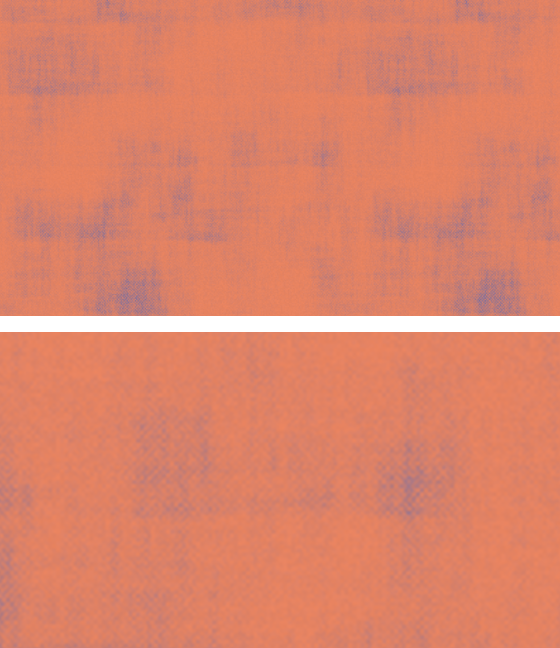
Top, the full canvas; bottom, a detail of the centre.
This texture is drawn by a Shadertoy shader. Its source:

```glsl
const float TAU = 6.2831853;
const float REPEAT_WIDTH = 1.135;  // cloth repeat, in canvas heights
const vec3 ORANGE = vec3(0.915, 0.515, 0.373);
const vec3 VIOLET = vec3(0.450, 0.430, 0.640);

float hash(vec2 p) {
    vec3 q = fract(p.xyx * 0.1031);
    q += dot(q, q.yzx + 33.33);
    return fract((q.x + q.y) * q.z);
}

// Value noise whose columns repeat after the given period
float noise(vec2 p, float period) {
    vec2 cell = floor(p);
    vec2 f = fract(p);
    f = f * f * (3.0 - 2.0 * f);
    float left = mod(cell.x, period);
    float right = mod(cell.x + 1.0, period);
    float low = mix(hash(vec2(left, cell.y)), hash(vec2(right, cell.y)), f.x);
    float high = mix(hash(vec2(left, cell.y + 1.0)), hash(vec2(right, cell.y + 1.0)), f.x);
    return mix(low, high, f.y);
}

// Noise with a whole number of columns per repeat
float clothNoise(vec2 cloth, float columns, float rows, float seed) {
    return noise(vec2(cloth.x * columns, cloth.y * rows + seed), columns);
}

float clouds(vec2 cloth, float columns, float rows) {
    float sum = 0.0;
    float weight = 0.5;
    for (int i = 0; i < 4; i++) {
        sum += weight * clothNoise(cloth, columns, rows, 17.0 + 31.0 * float(i));
        columns *= 2.0;
        rows *= 2.0;
        weight *= 0.5;
    }
    return sum / 0.9375;
}

// Stains that end abruptly at the bottom and fade upwards
float bandStains(vec2 cloth, float rows) {
    float height = cloth.y * rows + 0.08 * clothNoise(cloth, 5.0, 1.0, 83.0);
    float f = fract(height);
    float strength = noise(vec2(cloth.x * 7.0, floor(height) + 140.0), 7.0);
    return strength * (1.0 - f) * smoothstep(0.0, 0.1, f);
}

// Average share of violet ink, levelling off in the darkest stains
float inkCover(vec2 cloth) {
    float wear = 1.3 * (clouds(cloth, 5.0, 4.0) - 0.5);
    wear += 0.45 * (bandStains(cloth, 4.3) - 0.24);
    wear += 0.20 * (clothNoise(cloth, 32.0, 4.0, 211.0) - 0.5);
    wear += 0.22 * (clothNoise(cloth, 110.0, 9.0, 257.0) - 0.5);
    wear += 0.16 * (clothNoise(cloth, 190.0, 30.0, 401.0) - 0.5);
    wear += 0.18 * (clothNoise(cloth, 9.0, 90.0, 307.0) - 0.5);
    wear += 0.05 * cos(TAU * (cloth.x - 0.46));
    float cover = 0.107 * exp(4.4 * wear);
    return cover / (1.0 + 1.2 * cover);
}

// Staggered thread crossings, faded when finer than the pixels
float weave(vec2 p, float threads) {
    vec2 wave = cos(TAU * threads * p * vec2(1.0, 0.93));
    float fade = 1.0 - smoothstep(0.42, 0.55, threads / iResolution.y);
    return wave.x * wave.y * fade;
}

void mainImage(out vec4 fragColor, in vec2 fragCoord) {
    vec2 p = fragCoord / iResolution.y;
    vec2 cloth = vec2(p.x / REPEAT_WIDTH, p.y);

    // Ink gathers in the weave and breaks into specks
    float speck = noise(p * 250.0, 4096.0) - 0.5;
    float ink = inkCover(cloth) * (1.0 + 0.32 * weave(p, 112.0) + 0.7 * speck);
    ink += 0.05 * speck;

    // Fine cloth grain
    float grain = noise(p * 230.0 + 57.0, 4096.0) - 0.5;

    vec3 color = mix(ORANGE, VIOLET, clamp(ink, 0.0, 1.0));
    color *= 1.0 + 0.03 * grain;
    fragColor = vec4(color, 1.0);
}
```
